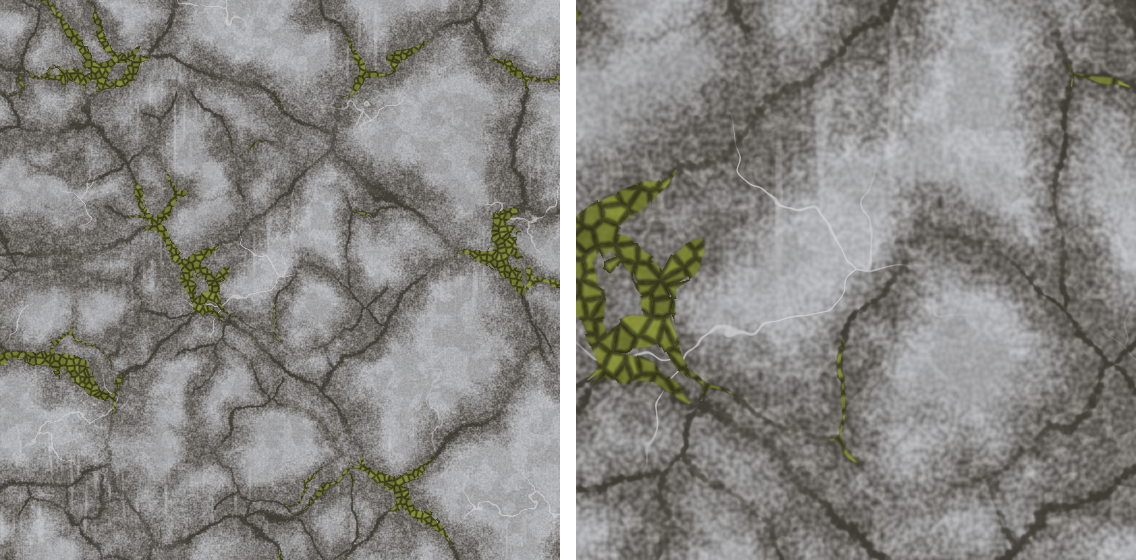
Left: the whole. Right: its middle third, enlarged.
Write a Shadertoy shader that draws this texture.

```glsl
// Weathered grey stone slabs with dirty cracks, pale veins and beads of green moss.

const vec3 STONE_LIGHT = vec3(0.70, 0.703, 0.715);
const vec3 STONE_DARK  = vec3(0.595, 0.595, 0.60);
const vec3 DIRT        = vec3(0.425, 0.41, 0.39);
const vec3 CRACK       = vec3(0.235, 0.225, 0.195);
const vec3 VEIN        = vec3(0.84, 0.84, 0.85);
const vec3 MOSS_SHADE  = vec3(0.23, 0.24, 0.12);
const vec3 MOSS_LIGHT  = vec3(0.47, 0.50, 0.20);

vec2 hash2(vec2 p) {
    vec3 q = fract(p.xyx * vec3(0.1031, 0.1030, 0.0973));
    q += dot(q, q.yzx + 33.33);
    return fract((q.xx + q.yz) * q.zy);
}

float cornerSlope(vec2 corner, vec2 offset) {
    float angle = 6.2832 * hash2(corner).x;
    return dot(vec2(cos(angle), sin(angle)), offset);
}

// Gradient noise, roughly -1 to 1
float gradientNoise(vec2 p) {
    vec2 i = floor(p), f = fract(p);
    vec2 u = f * f * f * (f * (f * 6.0 - 15.0) + 10.0);
    vec2 e = vec2(1.0, 0.0);
    float low  = mix(cornerSlope(i, f), cornerSlope(i + e, f - e), u.x);
    float high = mix(cornerSlope(i + e.yx, f - e.yx), cornerSlope(i + 1.0, f - 1.0), u.x);
    return 1.4 * mix(low, high, u.y);
}

float fbm(vec2 p, int octaves) {
    float sum = 0.0, amplitude = 0.5;
    for (int i = 0; i < octaves; i++) {
        sum += amplitude * gradientNoise(p);
        p = mat2(1.6, 1.2, -1.2, 1.6) * p + 7.3;
        amplitude *= 0.5;
    }
    return sum;
}

vec2 warp(vec2 p, float scale, float amount) {
    return p + amount * vec2(fbm(p * scale, 4), fbm(p * scale + 31.7, 4));
}

// Voronoi cells: x = distance to the nearest border, yz = cell index
vec3 voronoi(vec2 p) {
    vec2 base = floor(p), f = fract(p), nearest = vec2(0.0), cell = vec2(0.0);
    float best = 8.0, border = 8.0;
    for (int y = -1; y <= 1; y++)
    for (int x = -1; x <= 1; x++) {
        vec2 g = vec2(x, y);
        vec2 r = g + hash2(base + g) - f;
        if (dot(r, r) < best) { best = dot(r, r); nearest = r; cell = g; }
    }
    for (int y = -2; y <= 2; y++)
    for (int x = -2; x <= 2; x++) {
        vec2 g = cell + vec2(x, y);
        vec2 r = g + hash2(base + g) - f;
        vec2 gap = r - nearest;
        if (dot(gap, gap) > 1e-4) border = min(border, dot(0.5 * (r + nearest), normalize(gap)));
    }
    return vec3(border, base + cell);
}

// Big slabs, some of them broken into small pieces: x = crack distance, y = slab tone
vec2 slabs(vec2 p) {
    vec2 q = mat2(0.8, 0.6, -0.6, 0.8) * warp(p, 7.0, 0.06);
    vec3 big = voronoi(q * 3.5 + 4.0);
    vec2 random = hash2(big.yz + 57.0);
    float edge = big.x / 3.5;
    float pieces = voronoi(q * 8.0 + 19.0).x / 8.0;
    pieces += 0.06 * max(gradientNoise(p * 6.0 + 3.0), 0.0);
    if (random.x > 0.66) edge = min(edge, pieces * 1.7);
    return vec2(edge, random.y);
}

// Crisp mottling over soft clouds
vec3 stoneColor(vec2 p, float tone) {
    float blotch = smoothstep(-0.06, 0.08, fbm(p * 24.0, 5));
    float cloud = fbm(p * 5.0 + 11.0, 3);
    return mix(STONE_DARK, STONE_LIGHT, clamp(0.25 + 0.5 * blotch + 0.3 * tone + 0.5 * cloud, 0.0, 1.1));
}

// Branching hairlines that fade in and out
float veins(vec2 p, float pixel) {
    float line = voronoi(warp(p, 11.0, 0.07) * 4.6 + 40.0).x / 4.6;
    float visible = smoothstep(0.05, 0.5, gradientNoise(p * 5.5 + 21.0));
    return visible * (1.0 - smoothstep(0.0002, 0.001 + pixel, line));
}

float streaks(vec2 p) {
    float stripe = smoothstep(0.2, 0.6, gradientNoise(vec2(p.x * 120.0, p.y * 9.0)));
    return stripe * smoothstep(0.05, 0.45, gradientNoise(p * 5.0 + 63.0));
}

void mainImage(out vec4 fragColor, in vec2 fragCoord) {
    float pixel = 1.0 / iResolution.y;
    vec2 p = fragCoord * pixel;
    vec2 slab = slabs(p);
    float edge = slab.x;
    float grain = gradientNoise(p * 290.0) + 0.6 * gradientNoise(p * 150.0 + 5.0);
    float speckle = smoothstep(0.02, 0.2, fbm(p * 75.0 + 14.0, 3));

    // Stone face, darkened by dirt towards the cracks
    vec3 color = stoneColor(p, slab.y);
    float ragged = 0.07 * fbm(p * 13.0 + 2.0, 5) + 0.009 * grain;
    float dirt = 1.0 - smoothstep(0.002, 0.07, edge + ragged);
    color = mix(color, DIRT, 0.95 * dirt);
    color += grain * mix(0.055, 0.115, dirt) + (speckle - 0.35) * mix(0.02, 0.09, dirt);

    // Pale marks
    color = mix(color, VEIN, 0.7 * veins(p, pixel));
    color = mix(color, VEIN, 0.35 * streaks(p));

    // Dark crack lines of uneven depth
    float depth = smoothstep(-0.5, 0.2, gradientNoise(p * 8.0 + 9.0));
    float crack = 1.0 - smoothstep(0.0005, 0.006 + pixel, edge + 0.0025 * grain);
    color = mix(color, CRACK, crack * mix(0.25, 0.9, depth));

    // Moss beads gathered along stretches of crack, thinning out at the rim
    vec3 bead = voronoi(p * 92.0);
    vec2 beadRandom = hash2(bead.yz);
    float patches = smoothstep(0.12, 0.6, gradientNoise(p * 5.0 + 80.0));
    float reach = patches * (0.010 + 0.009 * beadRandom.y);
    float moss = smoothstep(-0.001, 0.001, reach - edge) * step(0.05, patches);
    vec3 beadColor = mix(MOSS_SHADE, MOSS_LIGHT, smoothstep(0.03, 0.3, bead.x));
    beadColor *= 0.85 + 0.3 * beadRandom.x;
    color = mix(color, beadColor + 0.03 * grain, moss * smoothstep(0.0, 0.1, bead.x + 0.07));

    fragColor = vec4(clamp(color, 0.0, 1.0), 1.0);
}
```
